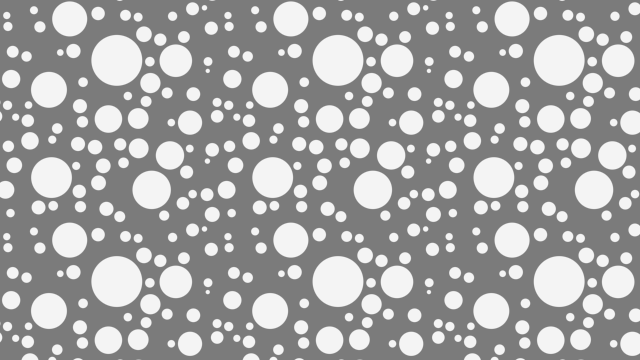
A Shadertoy shader for this pattern:

```glsl
// Seamless tile of pale dots in mixed sizes scattered on mid grey.

vec3 largeDots[9];   // xy centre, z radius, in tile units

// Distance on a tile whose opposite edges join
float wrapDistance(vec2 a, vec2 b) {
    return length(fract(a - b + 0.5) - 0.5);
}

vec3 hash3(vec2 p) {
    vec3 q = vec3(dot(p, vec2(127.1, 311.7)), dot(p, vec2(269.5, 183.3)), dot(p, vec2(419.2, 371.9)));
    return fract(sin(q) * 43758.5);
}

// Loose 3 by 3 lattice, bent and resized by layered waves
vec3 largeDot(float col, float row) {
    float turn = 2.0944;
    vec3 dotShape = vec3(0.2685 + 0.2755 * col, 0.211 + 0.2885 * row, 0.0787);
    dotShape += vec3(0.024, 0.073, 0.0148) * cos(turn * col + vec3(-2.094, -2.77, -1.197));
    dotShape += vec3(0.0225, 0.0, 0.0136) * cos(turn * row + vec3(1.48, 0.0, 0.69));
    dotShape += vec3(0.076, 0.045, 0.0081) * cos(turn * (col + row) + vec3(0.0, 1.571, -2.266));
    dotShape += vec3(0.025, 0.06, 0.011) * cos(turn * (col - row) + vec3(2.46, -2.845, -2.78));
    return dotShape;
}

// Jittered cell dot, shrunk to clear the large dots; radius 0 when it has no room
vec3 smallDot(vec2 cell) {
    cell = mod(cell, 10.0);
    vec3 rnd = hash3(cell + 3.0);
    vec2 centre = (cell + 0.18 + 0.64 * rnd.xy) / 10.0;
    float radius = 0.017 + 0.038 * rnd.z;
    for (int i = 0; i < 9; i++)
        radius = min(radius, wrapDistance(centre, largeDots[i].xy) - largeDots[i].z - 0.013);
    return vec3(centre, radius < 0.015 ? 0.0 : radius);
}

void mainImage(out vec4 fragColor, in vec2 fragCoord) {
    // Tiles are counted from the top left corner
    float tileSize = 0.6144 * iResolution.y;
    vec2 p = vec2(fragCoord.x, iResolution.y - fragCoord.y) / tileSize;
    float dist = 1.0;

    for (int i = 0; i < 9; i++) {
        largeDots[i] = largeDot(float(i % 3), float(i / 3));
        dist = min(dist, wrapDistance(p, largeDots[i].xy) - largeDots[i].z);
    }

    // Small dots of the surrounding 5 by 5 cells
    vec3 nearby[25];
    vec2 home = floor(p * 10.0);
    for (int i = 0; i < 25; i++)
        nearby[i] = smallDot(home + vec2(i % 5 - 2, i / 5 - 2));

    // Neighbours share the space between them in proportion to their size
    for (int y = 1; y < 4; y++)
    for (int x = 1; x < 4; x++) {
        vec3 self = nearby[y * 5 + x];
        if (self.z == 0.0) continue;
        float radius = self.z;
        for (int k = 0; k < 9; k++) {
            vec3 other = nearby[(y + k / 3 - 1) * 5 + x + k % 3 - 1];
            if (k == 4 || other.z == 0.0) continue;
            float room = wrapDistance(self.xy, other.xy) - 0.013;
            radius = min(radius, room * self.z / (self.z + other.z));
        }
        dist = min(dist, wrapDistance(p, self.xy) - radius);
    }

    // Smoothed dot edges
    float edge = 0.75 / tileSize;
    float inside = 1.0 - smoothstep(-edge, edge, dist);
    fragColor = vec4(vec3(mix(0.482, 0.957, inside)), 1.0);
}
```
